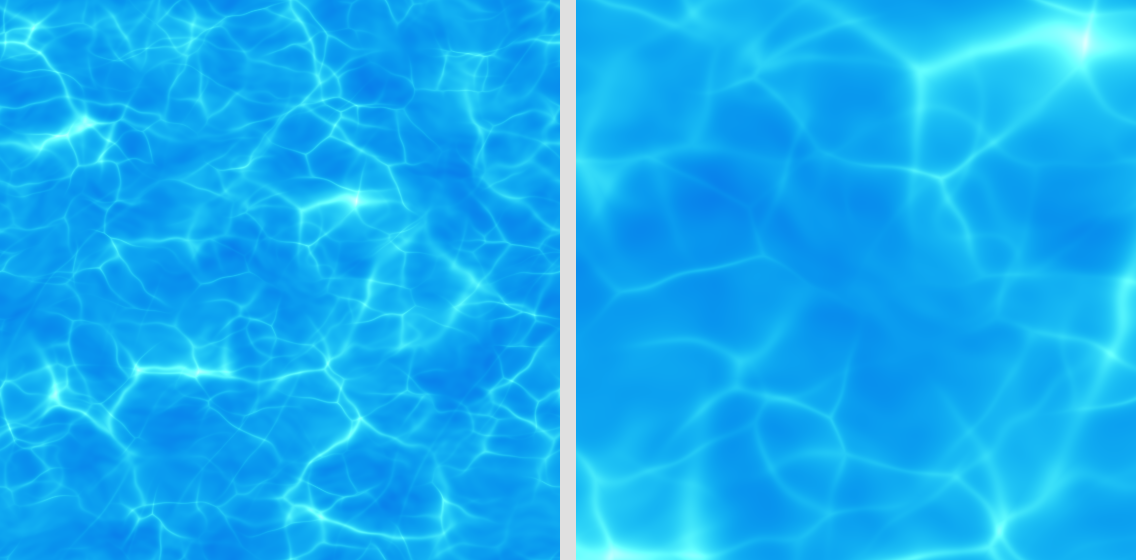
Left: the whole. Right: its middle third, enlarged.
This texture is drawn by a WebGL 2 fragment shader. Its source:

```glsl
#version 300 es
precision highp float;
// Sunlit pool water: branching caustic lines over soft blue haze, tiling on all sides.

#define BASE_LIGHT 0.05
#define HAZE_GAIN 0.42
#define HAZE_ROUGHNESS 0.74
#define MAIN_GAIN 1.15
#define FINE_GAIN 0.62
#define WISP_GAIN 0.24
#define CORE_WIDTH 0.05
#define GLOW_WIDTH 0.17
#define WARP 0.08

uniform vec2 u_resolution;
out vec4 fragColor;

// Integer hash of a wrapped cell, two values in 0..1
vec2 hash(vec2 cell, vec2 reps, float seed) {
    uvec2 q = uvec2(floor(mod(cell + 0.5, reps))) + uvec2(seed * 57.0, seed * 131.0);
    q = q * 1664525u + 1013904223u;
    for (int i = 0; i < 2; i++) {
        q.x += q.y * 1664525u;
        q.y += q.x * 1664525u;
        q ^= q >> 16u;
    }
    return vec2(q & 65535u) / 65535.0;
}

float slope(vec2 cell, vec2 offset, vec2 reps, float seed) {
    float angle = 6.28318 * hash(cell, reps, seed).x;
    return dot(vec2(cos(angle), sin(angle)), offset);
}

// Gradient noise that wraps after reps cells
float noise(vec2 uv, vec2 reps, float seed) {
    vec2 p = uv * reps, cell = floor(p), f = p - cell;
    vec2 s = f * f * f * (f * (f * 6.0 - 15.0) + 10.0);
    vec2 e = vec2(1.0, 0.0);
    float low = mix(slope(cell, f, reps, seed), slope(cell + e.xy, f - e.xy, reps, seed), s.x);
    float high = mix(slope(cell + e.yx, f - e.yx, reps, seed), slope(cell + e.xx, f - e.xx, reps, seed), s.x);
    return mix(low, high, s.y);
}

float fbm(vec2 uv, vec2 reps, float seed) {
    float sum = 0.0, gain = 1.0;
    for (int i = 0; i < 4; i++) {
        sum += gain * noise(uv, reps, seed + float(i));
        reps *= 2.0;
        gain *= HAZE_ROUGHNESS;
    }
    return sum;
}

// Bends coordinates at three scales
vec2 warp(vec2 uv, float seed) {
    vec2 bend = vec2(0.0);
    float reps = 4.0, gain = WARP;
    for (int i = 0; i < 3; i++) {
        float s = seed + 2.0 * float(i);
        bend += gain * vec2(noise(uv, vec2(reps), s), noise(uv, vec2(reps), s + 1.0));
        reps = floor(reps * 2.6);
        gain *= 0.33;
    }
    return uv + bend;
}

// Gaps from the nearest seed to the second and third: x marks edges, y marks junctions
vec2 cellGaps(vec2 uv, vec2 reps, float seed) {
    vec2 p = uv * reps, cell = floor(p);
    vec3 nearest = vec3(9.0);
    for (int j = -2; j <= 2; j++)
    for (int i = -2; i <= 2; i++) {
        vec2 c = cell + vec2(i, j);
        float d = length(c + 0.05 + 0.9 * hash(c, reps, seed) - p);
        if (d < nearest.x) nearest = vec3(d, nearest.xy);
        else if (d < nearest.y) nearest = vec3(nearest.x, d, nearest.y);
        else nearest.z = min(nearest.z, d);
    }
    return nearest.yz - nearest.x;
}

// Bright line with soft tails
float ridge(float d, float width) {
    return 1.0 / (1.0 + d * d / (width * width));
}

float caustics(vec2 uv, vec2 reps, vec2 fadeReps, float seed) {
    vec2 gaps = cellGaps(warp(uv, seed), reps, seed + 6.0);
    float fade = smoothstep(-0.28, 0.42, noise(uv, fadeReps, seed + 7.0));
    float blur = smoothstep(0.0, 0.5, noise(uv, fadeReps, seed + 8.0));
    float core = ridge(gaps.x, CORE_WIDTH * (1.0 + 1.5 * blur)) * (1.0 - 0.4 * blur);
    float glow = ridge(gaps.x, GLOW_WIDTH);
    float node = ridge(gaps.y, 0.10);
    return fade * (0.75 * core + 0.22 * glow + 0.5 * node);
}

// Thin drifting threads along noise contours
float wisps(vec2 uv, vec2 reps, float seed) {
    float contour = noise(warp(uv, seed), reps, seed + 6.0);
    float fade = smoothstep(-0.1, 0.4, noise(uv, vec2(6.0), seed + 7.0));
    return fade * ridge(contour, 0.04);
}

vec3 waterColor(float t) {
    float lit = max(t, 0.0);
    return clamp(vec3(0.03 + 0.04 * lit + 0.14 * lit * lit, 0.57 + 0.29 * t, 0.93 + 0.045 * t), 0.0, 1.0);
}

void main() {
    vec2 uv = gl_FragCoord.xy / u_resolution;

    // Soft mottled depth
    float light = BASE_LIGHT + HAZE_GAIN * fbm(warp(uv, 3.0), vec2(4.0, 6.0), 11.0);

    // Strong web, then finer and fainter ones
    light += MAIN_GAIN * caustics(uv, vec2(5.0, 6.0), vec2(4.0, 5.0), 21.0);
    light += FINE_GAIN * caustics(uv, vec2(7.0, 11.0), vec2(6.0, 7.0), 41.0);
    light += FINE_GAIN * caustics(uv, vec2(10.0, 14.0), vec2(8.0, 9.0), 61.0);

    // Threads in two directions
    light += WISP_GAIN * wisps(uv - vec2(0.0, uv.x), vec2(6.0, 9.0), 81.0);
    light += WISP_GAIN * wisps(uv, vec2(7.0, 13.0), 101.0);

    fragColor = vec4(waterColor(light), 1.0);
}
```
